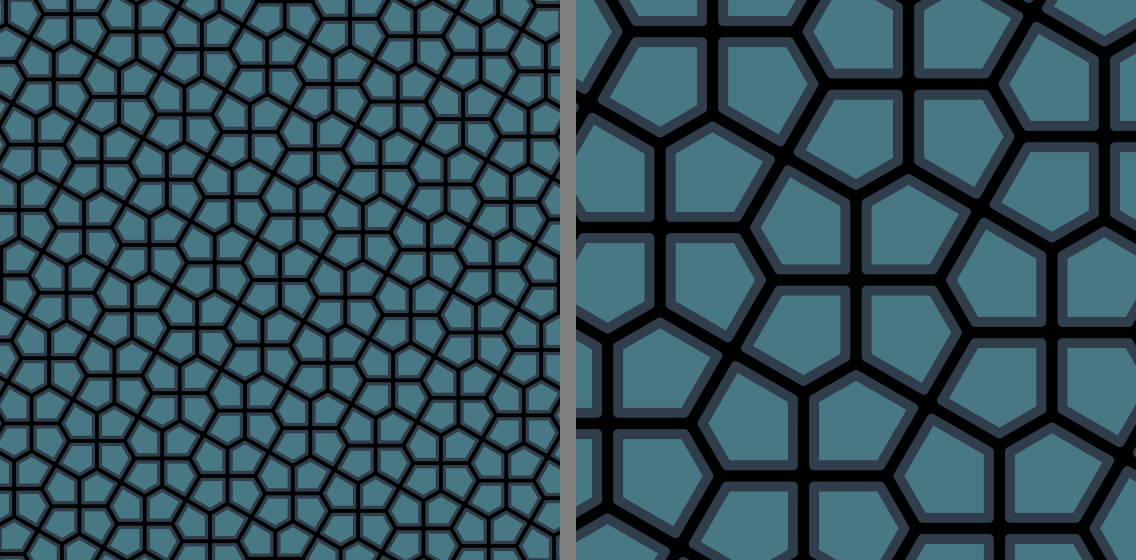
Left, the full canvas; right, a detail of the centre.
This pattern is drawn by a Shadertoy shader. Its source:

```glsl
// Cairo pentagonal tiling: teal tiles with slate rims separated by black joints.

#define CELLS_ACROSS 8.283   // lattice cells per canvas height
#define TILT 0.2617994       // lattice rotation, 15 degrees
#define RIM_INSET 0.128      // rim centre line from the tile edge, in long edges
#define RIM_HALF 0.060       // half width of the rim, in long edges
#define TEAL vec3(0.280, 0.470, 0.518)
#define SLATE vec3(0.190, 0.240, 0.290)
#define JOINT vec3(0.000, 0.008, 0.008)

const float INRADIUS = 0.6339746;   // incircle of a tile with long edge 1

// Signed distance to the tile whose right-angled corner sits at the origin
float pentagon(vec2 p) {
    vec2 corners[5] = vec2[5](vec2(0.0), vec2(1.0, 0.0), vec2(1.5, 0.8660),
                              vec2(0.6340, 1.3660), vec2(0.0, 1.0));
    float nearest = 1e5, side = -1e5;
    for (int i = 0; i < 5; i++) {
        vec2 a = corners[i];
        vec2 edge = corners[(i + 1) % 5] - a;
        vec2 w = p - a;
        float t = clamp(dot(w, edge) / dot(edge, edge), 0.0, 1.0);
        nearest = min(nearest, length(w - edge * t));
        side = max(side, dot(w, vec2(edge.y, -edge.x)));
    }
    return side > 0.0 ? nearest : -nearest;
}

// The tile has an incircle, so scaling about its centre insets every edge equally
float insetPentagon(vec2 p) {
    float scale = 1.0 - RIM_INSET / INRADIUS;
    vec2 centre = vec2(INRADIUS);
    return scale * pentagon((p - centre) / scale + centre);
}

// Four tiles turned around one crossing
float rosette(vec2 p) {
    return insetPentagon(p.x * p.y < 0.0 ? abs(p.yx) : abs(p));
}

float tiling(vec2 p, float spacing) {
    float c = cos(TILT), s = sin(TILT);
    mat2 lattice = spacing * mat2(c, -s, s, c);
    vec2 cell = round(inverse(lattice) * p);
    float d = 1e5;
    for (int y = -1; y <= 1; y++)
        for (int x = -1; x <= 1; x++)
            d = min(d, rosette(p - lattice * (cell + vec2(x, y))));
    return d;
}

void mainImage(out vec4 fragColor, in vec2 fragCoord) {
    // Work in long tile edges; crossings are sqrt(6) edges apart
    float spacing = sqrt(6.0);
    float unitsPerPixel = CELLS_ACROSS * spacing / iResolution.y;
    vec2 p = (fragCoord - 0.5 * iResolution.xy) * unitsPerPixel;

    float d = tiling(p, spacing);
    float soft = 0.65 * unitsPerPixel;

    // Layers from the tile face outwards
    vec3 color = mix(TEAL, SLATE, smoothstep(-soft, soft, d + RIM_HALF));
    color = mix(color, JOINT, smoothstep(-soft, soft, d - RIM_HALF));
    fragColor = vec4(color, 1.0);
}
```
